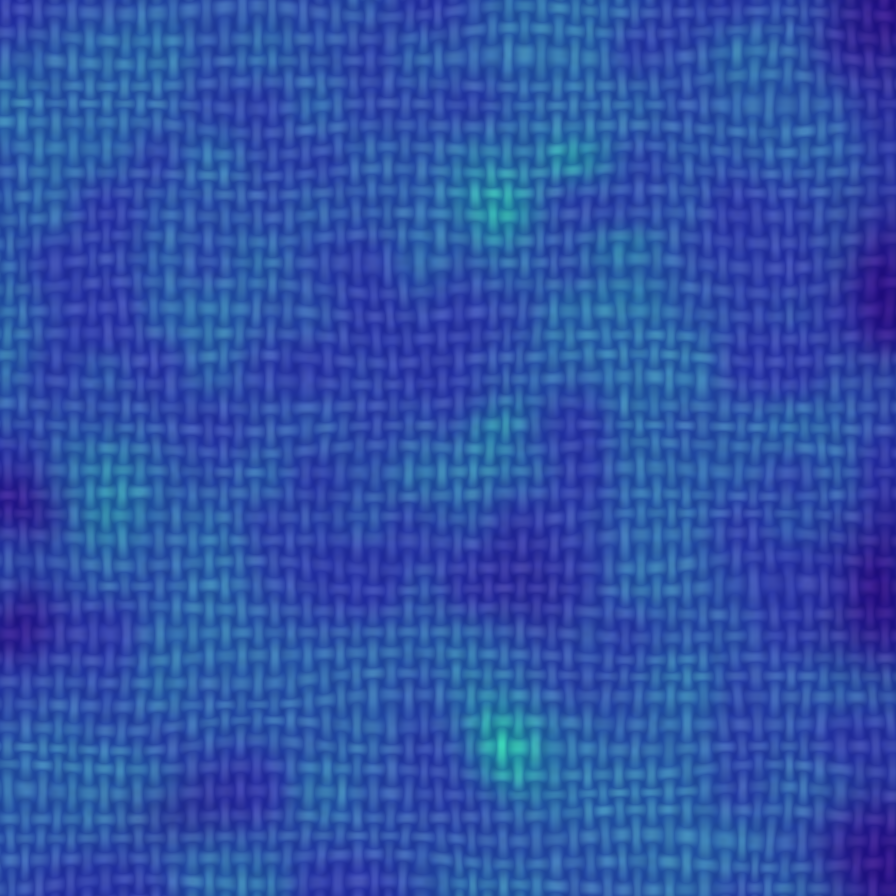
Write a three.js fragment shader that draws this texture.

```glsl
varying vec2 vUv;

float hash(vec2 p) {
  p = fract(p * vec2(0.1031, 0.1137));
  p += dot(p, p.yx + 33.33);
  return fract((p.x + p.y) * p.x * 17.0);
}

float noise(vec2 p) {
  vec2 i = floor(p), f = fract(p);
  f = f * f * (3.0 - 2.0 * f);
  return mix(mix(hash(i), hash(i + vec2(1.0, 0.0)), f.x),
             mix(hash(i + vec2(0.0, 1.0)), hash(i + 1.0), f.x), f.y);
}

// Soft elliptical stain
float stain(vec2 p, vec2 center, vec2 radius) {
  vec2 d = (p - center) / radius;
  return exp(-dot(d, d));
}

// Soft thread cross section
float thread(float d) {
  return 1.0 - smoothstep(0.06, 0.48, abs(d));
}

// Brightness of the uppermost thread in a plain weave
float weave(vec2 uv) {
  vec2 p = uv * vec2(54.0, 39.0);
  p += 0.65 * (vec2(noise(uv * vec2(22.0, 7.0)), noise(uv * vec2(7.0, 22.0) + 40.0)) - 0.5);
  vec2 cell = floor(p), f = fract(p) - 0.5;
  float side = 1.0 - 2.0 * mod(cell.x + cell.y, 2.0);
  float warpHeight = 0.5 + 0.5 * side * cos(3.14159 * f.y);
  float weftHeight = 0.5 - 0.5 * side * cos(3.14159 * f.x);
  float warpTone = 0.75 + 0.5 * noise(vec2(cell.x * 3.7, p.y * 0.6));
  float weftTone = 0.7 + 0.6 * noise(vec2(p.x * 0.6, cell.y * 3.7 + 90.0));
  float warp = thread(f.x) * (0.25 + 0.7 * warpHeight) * warpTone;
  float weft = thread(f.y * 1.15) * (0.15 + 0.8 * weftHeight) * weftTone;
  return max(warp, weft);
}

// Uneven dye from violet through blue to green
vec3 dye(vec2 uv) {
  vec2 warped = uv + 0.035 * (vec2(noise(uv * 14.0), noise(uv * 14.0 + 60.0)) - 0.5);
  float tone = 0.6 * noise(uv * 8.0 + 11.0) + 0.4 * noise(uv * 17.0 + 5.0);
  vec3 color = mix(vec3(0.2, 0.255, 0.67), vec3(0.19, 0.46, 0.675), smoothstep(0.2, 0.8, tone));

  float green = 0.0;
  for (int i = 0; i < 3; i++) {
    float k = float(i);
    green += stain(warped, vec2(0.565, 0.18 + 0.38 * k - 0.043 * k * k), vec2(0.045, 0.06)) * (0.95 - 0.75 * k + 0.34 * k * k);
  }
  green += 0.6 * stain(warped, vec2(0.64, 0.83), vec2(0.045, 0.035));
  green += 0.5 * stain(warped, vec2(0.69, 0.71), vec2(0.055, 0.04));
  green += 0.5 * stain(warped, vec2(0.13, 0.45), vec2(0.065, 0.075));
  green += 0.25 * stain(warped, vec2(0.49, 0.46), vec2(0.08, 0.05));

  float violet = 0.0;
  for (int i = 0; i < 4; i++) {
    violet += stain(warped, vec2(0.99, 0.03 + 0.32 * float(i)), vec2(0.06, 0.09));
  }
  for (int i = 0; i < 2; i++) {
    violet += 0.8 * stain(warped, vec2(0.025, 0.31 + 0.13 * float(i)), vec2(0.05, 0.04));
  }
  violet += 0.4 * stain(warped, vec2(0.58, 0.35), vec2(0.06, 0.06));
  violet += 0.4 * stain(warped, vec2(0.21, 0.1), vec2(0.08, 0.045));

  color = mix(color, vec3(0.15, 0.72, 0.65), min(green, 1.0));
  return mix(color, vec3(0.19, 0.07, 0.54), min(violet, 1.0));
}

void main() {
  vec3 base = dye(vUv);
  vec3 gap = base * vec3(0.62, 0.66, 0.91);
  vec3 lit = base * 1.03 + vec3(0.055, 0.055, 0.03);
  vec3 color = mix(gap, lit, clamp(weave(vUv), 0.0, 1.15));
  color *= 0.97 + 0.06 * noise(vUv * 130.0);
  gl_FragColor = vec4(color, 1.0);
}
```
